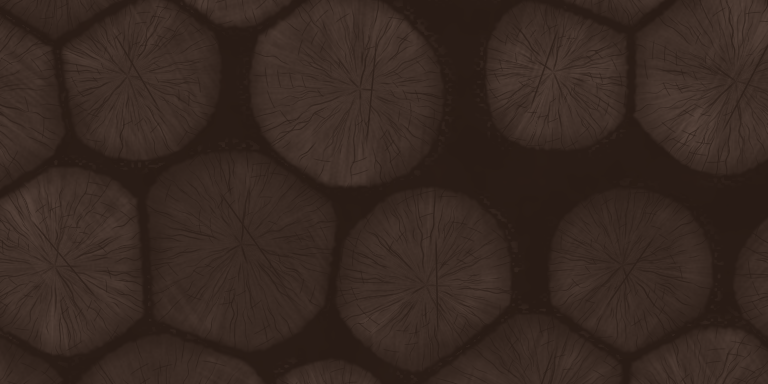
A WebGL 1 fragment shader for this texture:

```glsl
precision highp float;
// Stacked log ends in dim brown light. Logs sit on a jittered staggered grid and
// share the distance to their neighbours by weight; dark seams part those that touch.
// Each face gets straight radial cracks, ring breaks, fibres, saw marks and pale wedges.
uniform vec2 u_resolution;

const float TAU = 6.28318;
const vec2 SPACING = vec2(0.50, 0.44);
const vec3 GAP_COLOR = vec3(0.159, 0.108, 0.084);
const vec3 WOOD_COLOR = vec3(0.285, 0.219, 0.189);

float hash(vec2 p) {
  vec3 h = fract(p.xyx * 0.1031);
  h += dot(h, h.yzx + 33.33);
  return fract((h.x + h.y) * h.z);
}
float noise(vec2 p) {
  vec2 i = floor(p), f = fract(p);
  f = f * f * (3.0 - 2.0 * f);
  float low = mix(hash(i), hash(i + vec2(1, 0)), f.x);
  float high = mix(hash(i + vec2(0, 1)), hash(i + vec2(1, 1)), f.x);
  return mix(low, high, f.y);
}
float fbm(vec2 p) {
  return 0.55 * noise(p) + 0.3 * noise(p * 2.1 + 7.3) + 0.15 * noise(p * 4.3 + 3.1);
}
// Antialiased line coverage at distance d from its middle
float stroke(float d, float halfWidth, float pixel) {
  return clamp((halfWidth - d) / pixel + 0.5, 0.0, 1.0);
}
vec2 logCentre(vec2 id) {
  vec2 jitter = vec2(hash(id + 11.7), hash(id + 47.3)) - 0.5;
  return (id + 0.5 + vec2(0.5 * mod(id.y, 2.0), 0.0) + 0.24 * jitter) * SPACING;
}
float logWeight(vec2 id) {
  return mix(0.72, 1.3, hash(id + 83.1));
}
// Weighted share of the distance to the tightest neighbour, slightly overgrown
float logRadius(vec2 id) {
  float radius = 1.0, weight = logWeight(id);
  for (int y = -1; y <= 1; y++)
    for (int x = -1; x <= 1; x++) {
      if (x == 0 && y == 0) continue;
      vec2 other = id + vec2(x, y);
      float share = weight / (weight + logWeight(other));
      radius = min(radius, share * distance(logCentre(id), logCentre(other)));
    }
  return radius * 1.19;
}

// Cracks from the pith outwards, finer and denser in each layer
float radialCracks(float r, float turn, float radius, float seed, float pixel) {
  float dark = 0.0;
  for (int k = 0; k < 5; k++) {
    float layer = float(k) / 4.0, count = 5.0 * exp2(float(k));
    float s = turn * count, i = floor(s);
    float h = hash(vec2(i + count * 3.0, seed)), g = hash(vec2(i + count * 5.0, seed + 9.0));
    float wobble = (noise(vec2(r * 38.0, i * 7.0 + seed)) - 0.5) * 0.011 * smoothstep(0.0, 0.1, r);
    float d = abs((fract(s) - 0.3 - 0.4 * h) * TAU / count * r + wobble);
    float start = radius * layer * (0.2 + 0.75 * g), reach = radius * mix(0.15, 0.9, h * h);
    float along = smoothstep(start - 0.01, start + 0.02, r)
                * (1.0 - smoothstep(start + 0.5 * reach, start + reach, r));
    dark = max(dark, along * mix(0.5, 1.0, g) * stroke(d, mix(0.0022, 0.0012, layer), pixel));
  }
  return dark;
}

// Short breaks along the growth rings
float ringBreaks(float r, float turn, float radius, float seed, float pixel) {
  float s = turn * 26.0, i = floor(s), f = fract(s);
  float v = r / radius * 8.0 + hash(vec2(i, seed + 5.0)) + 0.5 * f;
  float present = step(0.74, hash(vec2(i + 31.0 * floor(v), seed)));
  float d = abs(fract(v) - 0.5) * radius / 8.0;
  float ends = smoothstep(0.0, 0.15, f) * (1.0 - smoothstep(0.85, 1.0, f));
  return present * ends * smoothstep(0.15, 0.35, r / radius) * stroke(d, 0.0014, pixel);
}

// Brightness of a sawn face at q, measured from the pith
float faceTone(vec2 q, float radius, float seed, float pixel) {
  float r = length(q), turn = atan(q.y, q.x) / TAU + 0.5;
  vec2 dir = q / max(r, 0.0001);
  float fibres = 0.5 * noise(vec2(turn * 120.0, r * 12.0 + seed))
               + 0.5 * noise(vec2(turn * 270.0, r * 24.0 + seed)) - 0.5;
  float grit = noise(q * 170.0 + seed) - 0.5;
  float sawAngle = TAU * hash(vec2(seed, 2.0));
  vec2 across = vec2(cos(sawAngle), sin(sawAngle)), along = vec2(-across.y, across.x);
  float saw = noise(vec2(dot(q, across) * 130.0, dot(q, along) * 7.0) + seed) - 0.5;
  float wedge = smoothstep(0.6, 0.8, noise(dir * 2.3 + seed)) * smoothstep(0.05, 0.5, r / radius);
  float tone = 0.71 + 0.26 * fibres + 0.13 * grit + 0.4 * (fbm(q * 8.0 + seed) - 0.5);
  tone += 0.26 * saw * smoothstep(0.3, 0.65, noise(q * 5.0 + seed + 20.0));
  tone += 0.27 * wedge * (0.6 + fibres);
  tone *= mix(0.66, 1.1, sqrt(hash(vec2(seed, 6.0))));
  // One long split beside the pith
  float split = stroke(abs(dot(q, across) + 0.12 * radius), 0.002, pixel)
              * (1.0 - smoothstep(0.4, 0.6, abs(dot(q, along)) / radius));
  tone *= 1.0 - 0.72 * max(split, radialCracks(r, turn, radius, seed, pixel));
  return tone * (1.0 - 0.5 * ringBreaks(r, turn, radius, seed, pixel));
}

void main() {
  float pixel = 1.0 / u_resolution.y;
  vec2 p = gl_FragCoord.xy * pixel + vec2(3.1, 4.3);
  // Find the two nearest rims
  float row = floor(p.y / SPACING.y), nearest = 10.0, second = 10.0, radius = 0.2;
  vec2 home = vec2(floor(p.x / SPACING.x - 0.5 * mod(row, 2.0)), row), id = home;
  for (int y = -1; y <= 1; y++)
    for (int x = -1; x <= 1; x++) {
      vec2 cell = home + vec2(x, y);
      float size = logRadius(cell), d = distance(p, logCentre(cell)) - size;
      second = min(second, max(d, nearest));
      if (d < nearest) { nearest = d; radius = size; id = cell; }
    }
  // Uneven rim, shaded towards the edge, with bark flecks outside
  float seed = floor(hash(id + 5.9) * 90.0) + 1.0;
  vec2 q = p - logCentre(id), dir = q / max(length(q), 0.0001);
  float rim = nearest + radius * 0.14 * (noise(dir * 1.3 + seed) - 0.45);
  rim = max(rim, 0.5 * (nearest - second) + 0.009) + 0.007 * (noise(p * 80.0) - 0.5);
  float face = 1.0 - smoothstep(-0.009, 0.003, rim);
  float shade = mix(0.5, 1.0, smoothstep(0.0, 0.01 + 0.09 * noise(dir * 1.5 + seed + 30.0), -rim));
  vec2 pith = 0.3 * radius * (vec2(hash(vec2(seed, 3.0)), hash(vec2(seed, 4.0))) - 0.5);
  float bark = smoothstep(0.5, 0.8, noise(p * vec2(110, 150))) * smoothstep(0.0, 0.01, rim)
             * (1.0 - smoothstep(0.01, 0.04, rim)) * smoothstep(0.4, 0.7, noise(dir * 1.6 + seed + 50.0));
  float gapTone = 0.1 * (fbm(p * 12.0) - 0.45) + 0.3 * bark;
  float tone = mix(gapTone, faceTone(q - pith, radius, seed, pixel) * shade, face);
  gl_FragColor = vec4(mix(GAP_COLOR, WOOD_COLOR, tone), 1.0);
}
```
